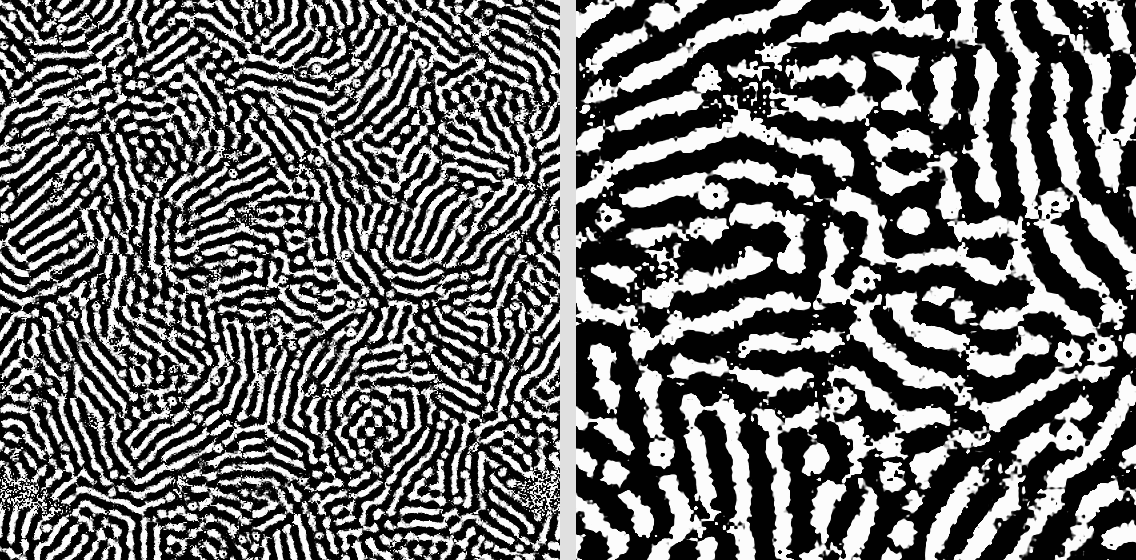
Left, the full canvas; right, a detail of the centre.
Write a Shadertoy shader that draws this pattern.

```glsl
#define STRIPES 42.0        // stripe periods across the canvas
#define KERNELS 20.0        // wave packets per side
#define TURNS 10.0          // cells of the direction field
#define DOTS 22.0           // cells of the scattered dots
#define DOT_SHARE 0.24      // share of cells that hold a dot
#define BEADS 104.0         // cells of the edge wobble
#define GRAINS 420.0        // cells of the fine speckle
#define BEAD_AMOUNT 0.55
#define EDGE_GRAIN 0.5      // speckle strength in ordered stripes
#define DEFECT_GRAIN 2.0    // speckle strength where stripes break up
#define THRESHOLD 0.28      // higher gives more black
#define SOFTNESS 1.0        // edge half width in pixels

const float TAU = 6.2831853;
const int RING = 6;         // samples of the surrounding mean
const vec3 INK = vec3(0.005);
const vec3 PAPER = vec3(0.99);

vec3 hash3(vec2 cell, float seed) {
    vec3 q = fract((cell.xyx + 41.0 + 57.0 * seed) * vec3(0.1031, 0.1030, 0.0973));
    q += dot(q, q.yxz + 33.33);
    return fract((q.xxy + q.yzz) * q.zyx);
}

// Value noise in -1..1 that repeats over the unit square
vec3 wrapNoise(vec2 uv, float cells, float seed) {
    vec2 p = uv * cells, i = floor(p), f = p - i;
    f = f * f * (3.0 - 2.0 * f);
    vec2 a = mod(i, cells), b = mod(i + 1.0, cells);
    return 2.0 * mix(mix(hash3(a, seed), hash3(vec2(b.x, a.y), seed), f.x),
                     mix(hash3(vec2(a.x, b.y), seed), hash3(b, seed), f.x), f.y) - 1.0;
}

// Sum of local wave packets: x = stripe wave, y = coherence
vec2 stripeField(vec2 uv) {
    vec2 home = floor(uv * KERNELS);
    vec2 shift[RING + 1];
    vec3 sum[RING + 1];     // phasor and total weight
    for (int i = 0; i <= RING; i++) {
        float turn = TAU * float(i) / float(RING);
        shift[i] = i == 0 ? vec2(0.0) : 0.6 / STRIPES * vec2(cos(turn), sin(turn));
        sum[i] = vec3(0.0, 0.0, 0.001);
    }
    for (int y = -2; y <= 2; y++)
    for (int x = -2; x <= 2; x++) {
        vec2 cell = home + vec2(x, y);
        vec3 rnd = hash3(mod(cell, KERNELS), 1.0);
        vec2 center = (cell + rnd.xy) / KERNELS;
        vec2 direction = normalize(wrapNoise(center, TURNS, 2.0).xy + 0.0001);
        for (int i = 0; i <= RING; i++) {
            vec2 offset = uv + shift[i] - center;
            float w = max(0.0, 1.0 - 0.25 * KERNELS * KERNELS * dot(offset, offset));
            float phase = TAU * (rnd.z + STRIPES * dot(offset, direction));
            sum[i] += w * w * w * vec3(cos(phase), sin(phase), 1.0);
        }
    }
    // Subtract the surrounding mean so that black and white stay in balance
    float wave = 0.0;
    for (int i = 0; i <= RING; i++) {
        float value = sum[i].x / (length(sum[i].xy) + 0.1 * sum[i].z);
        wave += value * (i == 0 ? 1.0 : -1.15 / float(RING));
    }
    return vec2(wave, length(sum[0].xy) / sum[0].z);
}

// Round islands, some of them pierced by a dark pip
float addDots(float wave, vec2 uv) {
    vec2 home = floor(uv * DOTS);
    for (int y = -1; y <= 1; y++)
    for (int x = -1; x <= 1; x++) {
        vec2 cell = home + vec2(x, y);
        vec3 rnd = hash3(mod(cell, DOTS), 3.0);
        float d = length(uv - (cell + rnd.xy) / DOTS) * STRIPES;
        float present = step(rnd.z, DOT_SHARE);
        float pierced = step(rnd.z, DOT_SHARE * 0.5);
        wave = mix(wave, 1.3 * cos(TAU * 0.67 * min(d, 0.7)),
                   present * (1.0 - smoothstep(0.36, 0.64, d)));
        wave -= 2.2 * pierced * (1.0 - smoothstep(0.02, 0.13, d));
    }
    return wave;
}

// One wide area of loose speckle, measured across the wrapped edges
float speckledPatch(vec2 uv) {
    vec2 offset = fract(uv - vec2(0.03, 0.115) + 0.5) - 0.5;
    float d = length(offset / vec2(0.095, 0.048)) + 0.4 * wrapNoise(uv, 24.0, 4.0).x;
    return 1.0 - smoothstep(0.5, 1.1, d);
}

void mainImage(out vec4 fragColor, in vec2 fragCoord) {
    vec2 uv = fragCoord / iResolution.xy;
    vec2 field = stripeField(uv);
    float patchMask = speckledPatch(uv);

    // Stripes and dots with beaded edges
    float wave = addDots(field.x, uv) + BEAD_AMOUNT * wrapNoise(uv, BEADS, 5.0).x;
    wave *= 1.0 - 0.85 * patchMask;

    // Speckle grows where the stripes lose their order
    float disorder = max(1.0 - smoothstep(0.0, 0.26, field.y), patchMask);
    wave += wrapNoise(uv, GRAINS, 6.0).x * mix(EDGE_GRAIN, DEFECT_GRAIN, disorder);
    wave -= THRESHOLD * (1.0 - 0.5 * disorder);

    float soft = SOFTNESS * TAU * STRIPES / iResolution.y;
    fragColor = vec4(mix(INK, PAPER, smoothstep(-soft, soft, wave)), 1.0);
}
```
